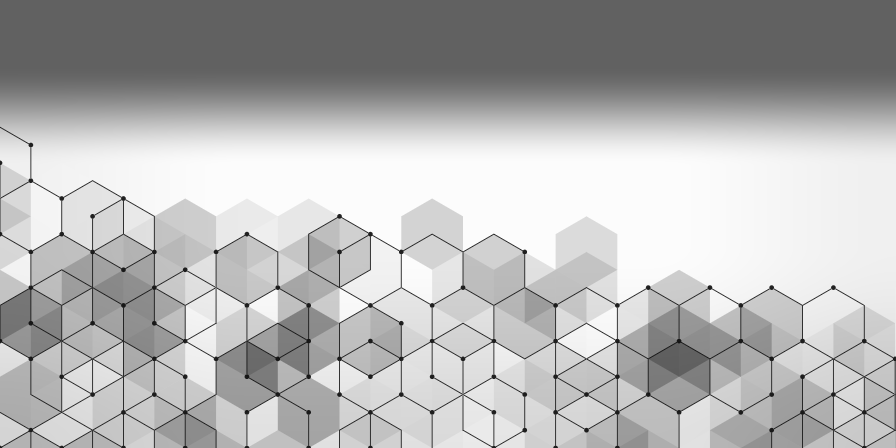
Reproduce this background procedurally as a WebGL 1 fragment shader.

```glsl
precision highp float;
// Translucent grey hexagons, thin black outlines and joint dots rise from the
// bottom below a dark band that fades into white. All hexagons are centred on
// one triangular lattice, so overlapping neighbours form shaded rhombi.

uniform vec2 u_resolution;

#define APOTHEM 0.0689
#define LINE_HALF_WIDTH 0.0010
#define DOT_RADIUS 0.0052
#define FILL_CHANCE 0.58
#define MAIN_OUTLINE_CHANCE 0.72
#define EXTRA_OUTLINE_CHANCE 0.16
#define DOT_CHANCE 0.62
#define BAND_GREY 0.38
#define PAPER_WHITE 0.99
#define INK_GREY 0.04

// Lattice step: one column across, half a hexagon side up.
const vec2 STEP = vec2(APOTHEM, APOTHEM * 0.57735);

float hash(vec2 cell, float seed) {
  return fract(sin(dot(cell, vec2(127.1, 311.7)) + seed * 74.7) * 43758.5453);
}

// Signed distance to a hexagon with vertical sides.
float hexagon(vec2 p) {
  p = abs(p);
  return max(p.x, dot(p, vec2(0.5, 0.866025))) - APOTHEM;
}

float coverage(float d, float pixel) {
  return clamp(0.5 - d / pixel, 0.0, 1.0);
}

// Closest lattice point; its column and row always have an even sum.
vec2 nearestVertex(vec2 p) {
  vec2 q = p / STEP;
  vec2 a = 2.0 * floor(q * 0.5 + 0.5);
  vec2 b = 2.0 * floor(q * 0.5) + 1.0;
  return length((q - a) * STEP) < length((q - b) * STEP) ? a : b;
}

// Height of the pattern, in lattice rows, above each column.
float skyline(float column) {
  return 12.3 + 6.0 * exp(-max(column, 0.0) / 3.5)
       - 3.2 * smoothstep(19.5, 22.5, column);
}

float glow(vec2 p, vec2 centre, float radius) {
  vec2 d = (p - centre) / radius;
  return exp(-dot(d, d));
}

// Areas where the fills are deeper.
float shadeDepth(vec2 p) {
  return glow(p, vec2(0.07, 0.33), 0.15) + glow(p, vec2(0.38, 0.14), 0.10)
       + 1.3 * glow(p, vec2(0.64, 0.15), 0.14)
       + 0.6 * glow(p, vec2(1.25, 0.28), 0.13)
       + 0.8 * glow(p, vec2(1.52, 0.15), 0.12);
}

float background(vec2 p, float aspect) {
  float side = abs(2.0 * p.x / aspect - 1.0);
  float paper = PAPER_WHITE - 0.05 * smoothstep(0.45, 1.0, side)
              - 0.11 * (1.0 - smoothstep(0.0, 0.45, p.y));
  return mix(paper, BAND_GREY, smoothstep(0.63, 0.855, p.y));
}

void main() {
  float pixel = 1.0 / u_resolution.y;
  vec2 p = gl_FragCoord.xy * pixel;
  float grey = background(p, u_resolution.x * pixel);
  vec2 vertex = nearestVertex(p);
  float ink = 0.0;
  float joint = 0.0;

  // Visit every hexagon that can reach this point.
  for (int i = -2; i <= 2; i++) {
    for (int k = -2; k <= 2; k++) {
      float dx = float(i);
      vec2 cell = vertex + vec2(dx, 2.0 * float(k) + mod(dx, 2.0));
      vec2 centre = cell * STEP;
      float d = hexagon(p - centre);
      float room = skyline(cell.x) - cell.y - 2.0;

      // Translucent fill, now and then white.
      if (room > -1.6 && hash(cell, 1.0) < FILL_CHANCE) {
        float h = hash(cell, 2.0);
        float alpha = 0.04 + 0.17 * h * h + 0.16 * shadeDepth(centre);
        float tone = step(0.85, hash(cell, 3.0));
        grey = mix(grey, tone, min(alpha, 0.4) * coverage(d, pixel));
      }

      // Outlines favour one honeycomb out of the three in the lattice.
      float mainComb = 1.0 - step(0.5, abs(mod(cell.y, 3.0) - 1.0));
      float chance = mix(EXTRA_OUTLINE_CHANCE, MAIN_OUTLINE_CHANCE, mainComb);
      if (room > -0.5 && hash(cell, 4.0) < chance) {
        ink = max(ink, coverage(abs(d) - LINE_HALF_WIDTH, pixel));
        float reach = length((vertex - cell) * STEP);
        joint = max(joint, step(abs(reach - 2.0 * STEP.y), 0.01));
      }
    }
  }

  // Dots on some of the outline corners.
  float dotMask = coverage(length(p - vertex * STEP) - DOT_RADIUS, pixel);
  ink = max(ink, dotMask * joint * step(hash(vertex, 5.0), DOT_CHANCE));
  gl_FragColor = vec4(vec3(mix(grey, INK_GREY, 0.9 * ink)), 1.0);
}
```
